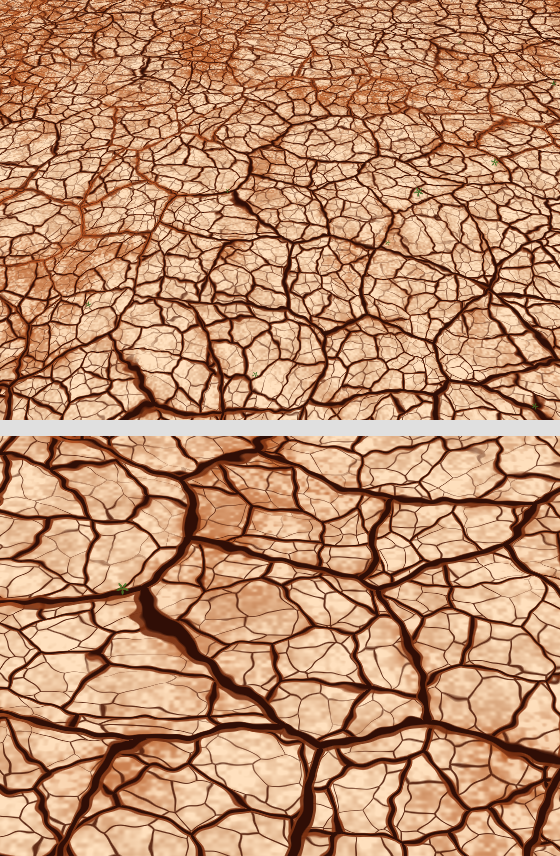
Top: the whole. Bottom: its middle third, enlarged.
A Shadertoy shader for this texture:

```glsl
const vec3 PALE  = vec3(1.0, 0.88, 0.745);
const vec3 TAN   = vec3(0.84, 0.64, 0.48);
const vec3 RUST  = vec3(0.74, 0.38, 0.17);
const vec3 CLAY  = vec3(0.53, 0.21, 0.075);
const vec3 SHADE = vec3(0.19, 0.055, 0.022);
const vec3 LEAF  = vec3(0.24, 0.40, 0.13);

const float HORIZON = 1.7;       // height of the vanishing line, in canvas heights
const float TILT = 1.8;          // foreshortening of the ground
const float SLAB_FREQ = 3.9;     // cells per unit: slabs, plates, flakes
const float PLATE_FREQ = 11.5;
const float FLAKE_FREQ = 25.0;
const float JITTER = 0.88;
const float BLUR = 0.55;         // filter radius in pixels
const int TUFTS = 9;

struct Crack { float dist; vec2 normal; vec2 id; };

vec2 hash2(vec2 p) {
    vec3 q = fract(p.xyx * vec3(0.1031, 0.1030, 0.0973));
    q += dot(q, q.yzx + 33.33);
    return fract((q.xx + q.yz) * q.zy);
}

float noise(vec2 p) {
    vec2 i = floor(p), f = fract(p);
    f = f * f * (3.0 - 2.0 * f);
    return mix(mix(hash2(i).x, hash2(i + vec2(1, 0)).x, f.x),
               mix(hash2(i + vec2(0, 1)).x, hash2(i + vec2(1, 1)).x, f.x), f.y);
}

float fbm(vec2 p) {
    float sum = 0.0, amp = 0.53;
    for (int i = 0; i < 4; i++) {
        sum += amp * noise(p);
        p = mat2(1.6, 1.2, -1.2, 1.6) * p + 7.3;
        amp *= 0.5;
    }
    return sum;
}

vec2 warp(vec2 p) {
    return vec2(noise(p), noise(p + 31.7)) - 0.5;
}

// Distance to the nearest cell border, its direction and the cell's id
Crack cracks(vec2 p, float freq) {
    p *= freq;
    vec2 base = floor(p), nearCell = base, toNear = vec2(0);
    float best = 9.0;
    for (int j = -1; j <= 1; j++)
    for (int i = -1; i <= 1; i++) {
        vec2 c = base + vec2(i, j);
        vec2 r = c + 0.5 + JITTER * (hash2(c) - 0.5) - p;
        if (dot(r, r) < best) { best = dot(r, r); nearCell = c; toNear = r; }
    }
    Crack k = Crack(9.0, vec2(0, 1), hash2(nearCell + 5.5));
    for (int j = -2; j <= 2; j++)
    for (int i = -2; i <= 2; i++) {
        if (i == 0 && j == 0) continue;
        vec2 c = nearCell + vec2(i, j);
        vec2 r = c + 0.5 + JITTER * (hash2(c) - 0.5) - p;
        vec2 n = normalize(r - toNear);
        float d = dot(0.5 * (r + toNear), n);
        if (d < k.dist) { k.dist = d; k.normal = n; }
    }
    k.dist /= freq;
    return k;
}

// Box-filtered coverage of a band of half width w around a border
float band(Crack k, float w, vec2 footprint) {
    float h = BLUR * length(k.normal * footprint);
    return clamp((min(k.dist + h, w) - max(k.dist - h, -w)) / (2.0 * h), 0.0, 1.0);
}

// Sunlit clay wall with a shadowed core, heavier under the far lip
vec3 carve(vec3 col, Crack k, vec3 wall, float rim, float core, vec2 footprint) {
    col = mix(col, wall, 0.9 * band(k, rim, footprint));
    return mix(col, SHADE, band(k, core * (1.0 - 0.5 * k.normal.y), footprint));
}

void mainImage(out vec4 fragColor, in vec2 fragCoord) {
    float px = 1.0 / iResolution.y;
    vec2 uv = fragCoord * px;
    float aspect = iResolution.x * px;

    // Ground plane in perspective
    float drop = HORIZON - uv.y;
    float zoom = HORIZON / drop;
    vec2 ground = vec2(uv.x - 0.5 * aspect, TILT) * zoom + vec2(4.0, 3.0);
    vec2 footprint = px * zoom * vec2(1.0, TILT / drop);

    // Nested cracks: every level restarts inside its parent cell
    vec2 p = ground + 0.10 * warp(ground * 4.0) + 0.018 * warp(ground * 17.0)
           + 0.009 * warp(ground * 60.0);
    Crack slab = cracks(p, SLAB_FREQ);
    Crack plate = cracks(p + 13.0 * slab.id, PLATE_FREQ);
    Crack flake = cracks(p + 13.0 * (slab.id + plate.id), FLAKE_FREQ);

    // Sunlit crust with mottling and grain
    float mottle = fbm(ground * 22.0);
    float grain = noise(ground * 170.0) - 0.5;
    float tone = 0.28 + 1.2 * (mottle - 0.5) + 0.3 * (flake.id.x - 0.5) + 0.7 * grain;
    tone += 0.25 * exp(-flake.dist / 0.003);
    vec3 col = mix(PALE, TAN, clamp(tone, 0.0, 1.2));

    // Rust dust: speckled patches, a far drift and stains along the wide cracks
    float speckle = smoothstep(0.25, 0.75, mottle + 0.5 * grain);
    float patches = smoothstep(0.52, 0.75, fbm(ground * 3.0 + 9.0));
    float drift = smoothstep(0.55, 0.95, uv.y) * smoothstep(0.3, 0.65, fbm(ground * 2.2))
                * mix(1.0, 0.4, uv.x / aspect);
    float stain = exp(-slab.dist / 0.011) * smoothstep(0.25, 0.65, noise(ground * 5.0));
    float fringe = exp(-plate.dist / 0.004) * smoothstep(0.3, 0.7, noise(ground * 9.0 + 70.0));
    float dust = 0.4 * patches + 0.6 * drift + 0.7 * stain + 0.5 * fringe;
    col = mix(col, RUST, clamp(dust * (0.25 + 1.2 * speckle), 0.0, 0.9));

    // Cracks from hairline to wide
    float hair = mix(0.0001, 0.0015, noise(ground * 14.0 + 3.0));
    col = mix(col, mix(CLAY, SHADE, 0.6), 0.9 * band(flake, hair, footprint));
    float gap = mix(0.0012, 0.0042, noise(ground * 6.0 + 20.0));
    col = carve(col, plate, CLAY, gap * 1.55, gap * 0.75, footprint);
    float chasm = mix(0.004, 0.0105, noise(ground * 2.7 + 40.0));
    float openness = smoothstep(0.2, 0.75, noise(ground * 2.0 + 60.0) + 0.35 * (uv.x / aspect - 0.4));
    vec3 wall = CLAY * mix(vec3(0.9), vec3(1.35, 1.5, 1.6), (1.0 - openness) * speckle);
    float core = chasm * mix(0.12, 0.6, openness);
    col = carve(col, slab, wall, chasm, core, footprint);

    // Sparse green tufts
    for (int i = 0; i < TUFTS; i++) {
        vec2 seed = hash2(vec2(i, 17));
        vec2 q = (uv - seed * vec2(aspect, 0.9)) * zoom;
        float spin = 6.28 * hash2(vec2(i, 29)).x;
        float blades = 0.55 + 0.45 * cos(5.0 * atan(q.y, q.x + 1e-5) + spin);
        float size = mix(0.006, 0.017, hash2(vec2(i, 41)).y);
        float edge = px * zoom;
        float cover = 1.0 - smoothstep(-edge, edge, length(q) - size * blades);
        col = mix(col, LEAF * (0.7 + 0.8 * mottle), 0.85 * cover);
    }

    fragColor = vec4(clamp(col, 0.0, 1.0), 1.0);
}
```
